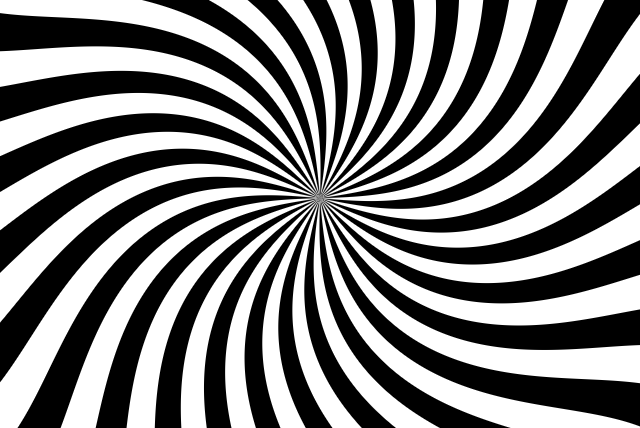
Write a WebGL 1 fragment shader that draws this background.

```glsl
precision highp float;

uniform vec2 u_resolution;

const float TAU = 6.283185;
const float ARM_COUNT = 27.0;
const vec2 HUB = vec2(0.0, 0.537);       // offset from the bottom centre, in heights
const float TWIST_AMPLITUDE = 0.3805;    // radians
const float TWIST_RADIUS = 0.4922;       // radius of the strongest bend
const float TWIST_SPREAD = 0.3223;
const float ARM_ANGLE = 1.8623;          // direction of one arm at TWIST_RADIUS
const vec3 BLACK = vec3(0.0);
const vec3 WHITE = vec3(1.0);

// Angle of the reference arm: straight near the hub, bending further out
float armAngle(float radius) {
    return ARM_ANGLE + TWIST_AMPLITUDE * sin((radius - TWIST_RADIUS) / TWIST_SPREAD);
}

// Change of the arm angle per unit of radius
float armBend(float radius) {
    return TWIST_AMPLITUDE / TWIST_SPREAD * cos((radius - TWIST_RADIUS) / TWIST_SPREAD);
}

// Approximate signed distance to the nearest arm edge, positive inside an arm
float armDistance(vec2 p, float count) {
    float radius = max(length(p), 0.0001);
    float phase = count * (atan(p.y, p.x) - armAngle(radius));
    float slope = count * length(vec2(1.0 / radius, armBend(radius)));
    return cos(phase) / slope;
}

float coverage(float dist, float pixel) {
    return clamp(0.5 + dist / pixel, 0.0, 1.0);
}

void main() {
    // Canvas height is one unit
    vec2 p = (gl_FragCoord.xy - vec2(0.5 * u_resolution.x, 0.0)) / u_resolution.y - HUB;
    float arm = coverage(armDistance(p, ARM_COUNT), 1.0 / u_resolution.y);
    gl_FragColor = vec4(mix(WHITE, BLACK, arm), 1.0);
}
```
